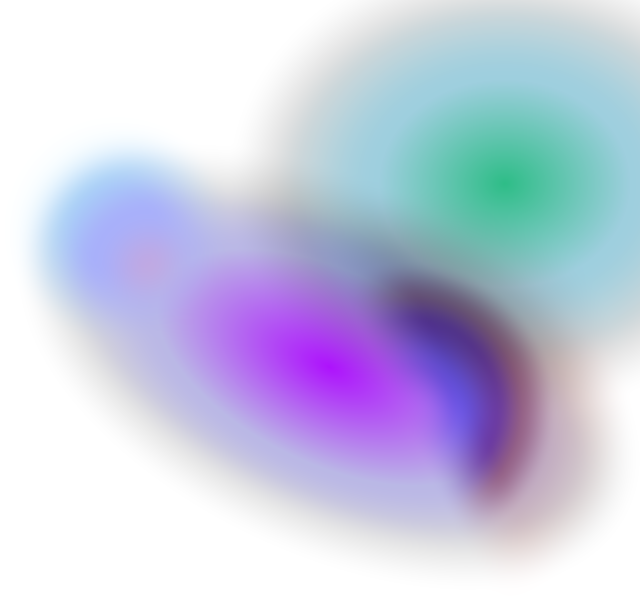
This background is drawn by a Shadertoy shader. Its source:

```glsl
const vec3 ASH = vec3(0.85);

// Approximate signed distance to an ellipse centred at the origin
float ellipseDistance(vec2 p, vec2 radii) {
    float k = length(p / radii);
    return k * (k - 1.0) / max(length(p / (radii * radii)), 1e-4);
}

vec2 rotate(vec2 p, float angle) {
    float c = cos(angle), s = sin(angle);
    return vec2(c * p.x - s * p.y, s * p.x + c * p.y);
}

// Blurred ellipse filled core -> halo -> ash, on white for multiplying
vec3 softEllipse(vec2 p, vec2 radii, vec3 core, vec3 halo, float haloStop, float blur) {
    float t = length(p / radii);
    vec3 fill = mix(core, halo, clamp(t / haloStop, 0.0, 1.0));
    fill = mix(fill, ASH, smoothstep(haloStop, 1.0, t));
    float cover = 1.0 - smoothstep(-blur, blur, ellipseDistance(p, radii));
    return mix(vec3(1.0), fill, cover);
}

// Blue to maroon arc, open towards the lower left
vec3 crescent(vec2 p) {
    float r = length(p);
    vec3 tint = mix(vec3(0.85, 0.85, 1.0), vec3(0.56, 0.57, 0.97), smoothstep(0.0, 0.08, r));
    tint = mix(tint, vec3(0.58, 0.33, 0.70), smoothstep(0.08, 0.155, r));
    tint = mix(tint, vec3(0.78, 0.51, 0.58), smoothstep(0.145, 0.195, r));
    tint = mix(tint, vec3(0.97, 0.86, 0.85), smoothstep(0.18, 0.25, r));
    tint = mix(tint, vec3(1.0), smoothstep(0.22, 0.38, r));
    float facing = smoothstep(-0.02, 0.10, dot(p, vec2(0.90, 0.43)));
    return mix(vec3(1.0), tint, facing);
}

void mainImage(out vec4 fragColor, in vec2 fragCoord) {
    vec2 p = fragCoord / iResolution.y;

    // Green glow, upper right
    vec3 color = softEllipse(p - vec2(0.847, 0.692), vec2(0.406, 0.336),
        vec3(0.18, 0.74, 0.53), vec3(0.62, 0.81, 0.87), 0.52, 0.065);

    // Tilted violet glow across the middle
    color *= softEllipse(rotate(p - vec2(0.553, 0.384), 0.451), vec2(0.504, 0.259),
        vec3(0.68, 0.07, 0.99), vec3(0.73, 0.72, 0.90), 0.62, 0.060);

    color *= crescent(p - vec2(0.686, 0.314));

    // Pink to sky-blue glow, left
    float fromPink = length(p - vec2(0.252, 0.552));
    vec3 sky = mix(vec3(0.75, 0.66, 0.89), vec3(0.66, 0.69, 0.98), smoothstep(0.0, 0.095, fromPink));
    sky = mix(sky, vec3(0.66, 0.82, 0.97), smoothstep(0.09, 0.18, fromPink));
    sky = mix(sky, vec3(0.90, 0.97, 1.0), smoothstep(0.16, 0.25, fromPink));
    float skyCover = 1.0 - smoothstep(0.06, 0.20, length(p - vec2(0.196, 0.615)));
    color = mix(color, sky, skyCover);

    fragColor = vec4(color, 1.0);
}
```
